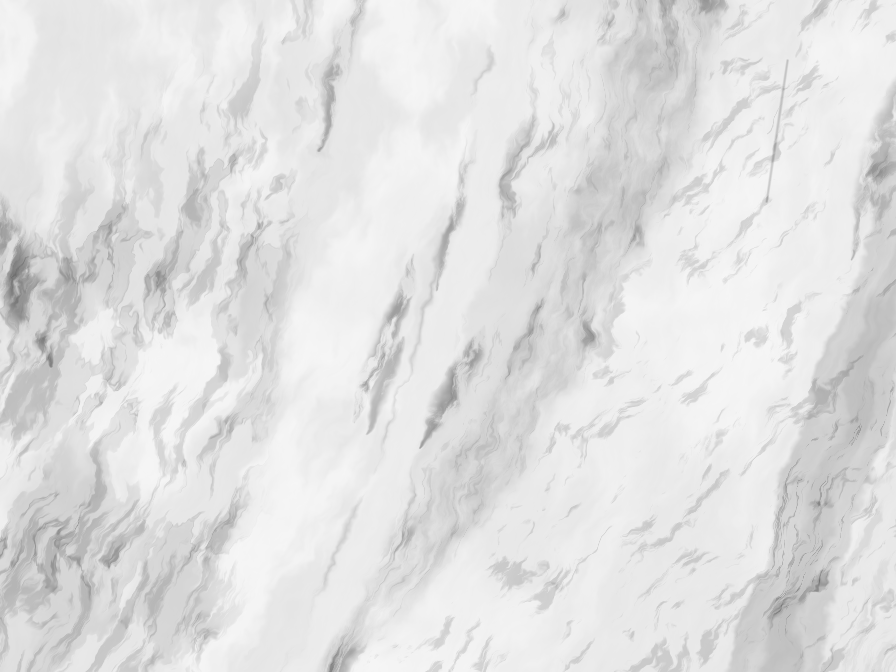
Reproduce this texture procedurally as a Shadertoy shader.

```glsl
#define WHITE 0.957
#define CLOUD 0.052
#define WARP 0.06
#define ROUGHNESS 0.58
#define MID_BAND 0.105
#define SIDE_BAND 0.145
#define VEIN 0.14
#define DARK_VEIN 0.30
#define OCTAVES 5

float hash(vec2 p) {
    vec3 h = fract(p.xyx * 0.1031);
    h += dot(h, h.yzx + 33.33);
    return fract((h.x + h.y) * h.z);
}

float noise(vec2 p) {
    vec2 i = floor(p), f = fract(p);
    f = f * f * (3.0 - 2.0 * f);
    return mix(mix(hash(i), hash(i + vec2(1, 0)), f.x),
               mix(hash(i + vec2(0, 1)), hash(i + 1.0), f.x), f.y);
}

float fbm(vec2 p) {
    float sum = 0.0, total = 0.0, amp = 0.5;
    for (int i = 0; i < OCTAVES; i++) {
        sum += amp * noise(p);
        total += amp;
        p = mat2(1.6, 1.2, -1.2, 1.6) * p + 7.3;
        amp *= ROUGHNESS;
    }
    return sum / total;
}

// Line along the middle level of the noise
float vein(vec2 p, float width) {
    return 1.0 - smoothstep(0.0, width, abs(fbm(p) - 0.5));
}

// Soft stripe around zero
float band(float x, float halfWidth, float blur) {
    return 1.0 - smoothstep(halfWidth - blur, halfWidth + blur, abs(x));
}

// Streak from a to b, tapered at both ends
float lens(vec2 p, vec2 a, vec2 b, float width) {
    vec2 d = b - a;
    float t = clamp(dot(p - a, d) / dot(d, d), 0.0, 1.0);
    float r = width * 4.0 * t * (1.0 - t);
    return 1.0 - smoothstep(0.2 * r, r + 0.003, distance(p, a + t * d));
}

void mainImage(out vec4 fragColor, in vec2 fragCoord) {
    vec2 p = fragCoord / iResolution.y;
    vec2 warp = vec2(fbm(p * 11.0), fbm(p * 11.0 + 31.0)) - 0.5;
    vec2 q = p + WARP * warp;
    float y = q.y;

    // Curved coordinates that follow the flow of the stone
    vec2 flow = vec2(q.x - 0.55 * y + 0.24 * y * y, y);
    float streak = fbm(flow * vec2(42.0, 10.0));
    float fine = fbm(flow * vec2(75.0, 30.0) + 9.0);
    float patches = fbm(flow * vec2(10.0, 4.5) + 3.0);
    float breaks = smoothstep(0.44, 0.60, fbm(p * 9.0 + 17.0));

    // Regions
    float mid = q.x - (0.49 + 0.87 * y - 0.36 * y * y);
    float midWidth = 0.035 + 0.035 * y;
    float side = q.x - (1.145 + 0.31 * y);
    float rightField = smoothstep(0.0, 0.03, mid - midWidth);
    float leftField = (1.0 - smoothstep(-0.06, 0.05, q.x - 0.34 - 0.15 * y))
                    * (1.0 - smoothstep(0.50, 0.72, y - 0.9 * q.x));
    float stripe = band(flow.x - 0.45, 0.034, 0.008);
    float centre = smoothstep(0.46, 0.50, flow.x) * (1.0 - rightField);

    // Pale clouds
    float shade = CLOUD * smoothstep(0.40, 0.62, patches) * (1.0 - 0.5 * rightField);
    shade += 0.022 * centre + 0.02 * smoothstep(0.45, 0.62, fbm(p * 3.0 + 5.0));
    shade = mix(shade, 0.032, stripe);

    // White lumps with grey, broken seams on the left
    float lumps = fbm(flow * vec2(15.0, 7.0) + 11.0);
    float seams = vein(flow * vec2(22.0, 9.0) + 2.0, 0.05);
    float web = 0.065 * smoothstep(0.48, 0.55, lumps)
              + 0.06 * band(lumps - 0.51, 0.012, 0.014) * (0.3 + breaks)
              + VEIN * seams * breaks * smoothstep(0.44, 0.58, lumps)
              + 0.12 * smoothstep(0.56, 0.70, streak);
    shade += leftField * web;

    // Flow lines through the centre
    float lines = vein(flow * vec2(28.0, 5.0) + 21.0, 0.04);
    shade += centre * (0.06 * lines * smoothstep(0.40, 0.56, fine)
           + 0.17 * breaks * smoothstep(0.53, 0.68, streak));
    float rim = band(abs(flow.x - 0.45) - 0.04, 0.003, 0.006);
    shade += 0.12 * rim * smoothstep(0.44, 0.62, streak);

    // Speckled middle band
    float midMask = band(mid, midWidth, 0.016);
    shade += MID_BAND * midMask * (0.32 + 0.45 * smoothstep(0.35, 0.65, streak)
           + 1.1 * (fine - 0.45));

    // Short oblique streaks in the right field
    vec2 slant = vec2(q.x - 0.9 * q.y, q.x + q.y);
    float flecks = smoothstep(0.59, 0.73, fbm(slant * vec2(38.0, 11.0) + 40.0));
    float cracks = vein(slant * vec2(6.0, 1.6) + 8.0, 0.016) * breaks;
    shade += rightField * (0.12 * flecks + 0.10 * cracks * smoothstep(0.40, 0.55, fine));

    // Layered grey band at the right
    float sideMask = band(side, 0.060, 0.006);
    float core = band(side - 0.006, 0.022, 0.007);
    float layers = vein(vec2(side * 30.0, y * 4.0) + 50.0, 0.03);
    shade += sideMask * (SIDE_BAND * (0.45 + 0.6 * streak) + 0.05 * core
           + 0.15 * layers * breaks * smoothstep(0.40, 0.55, fine));
    shade += 0.06 * smoothstep(0.05, 0.08, side) * smoothstep(0.42, 0.6, streak);

    // Dark mineral streaks, broken into grains
    float grit = smoothstep(0.40, 0.60, 0.5 * (streak + fine));
    vec2 s = p + 0.6 * WARP * warp;
    float dark = 0.75 * lens(s, vec2(0.55, 1.08), vec2(0.473, 0.78), 0.022);
    dark += lens(s, vec2(0.62, 0.61), vec2(0.52, 0.37), 0.021);
    dark += 0.7 * lens(s, vec2(0.71, 0.80), vec2(0.65, 0.56), 0.012);
    dark += 0.9 * lens(s, vec2(0.73, 0.52), vec2(0.63, 0.33), 0.026);
    dark += 0.7 * lens(s, vec2(0.60, 0.50), vec2(0.54, 0.35), 0.014);
    dark += 0.7 * lens(s, vec2(1.37, 0.96), vec2(1.265, 0.62), 0.026);
    dark += 0.8 * lens(s, vec2(-0.03, 0.74), vec2(0.08, 0.46), 0.045);
    shade += DARK_VEIN * dark * (0.12 + 0.9 * grit);
    shade += 0.16 * lens(p, vec2(1.172, 0.91), vec2(1.141, 0.70), 0.0006);

    shade += 0.02 * (fine - 0.5);
    fragColor = vec4(vec3(clamp(WHITE - shade, 0.32, 0.97)), 1.0);
}
```
